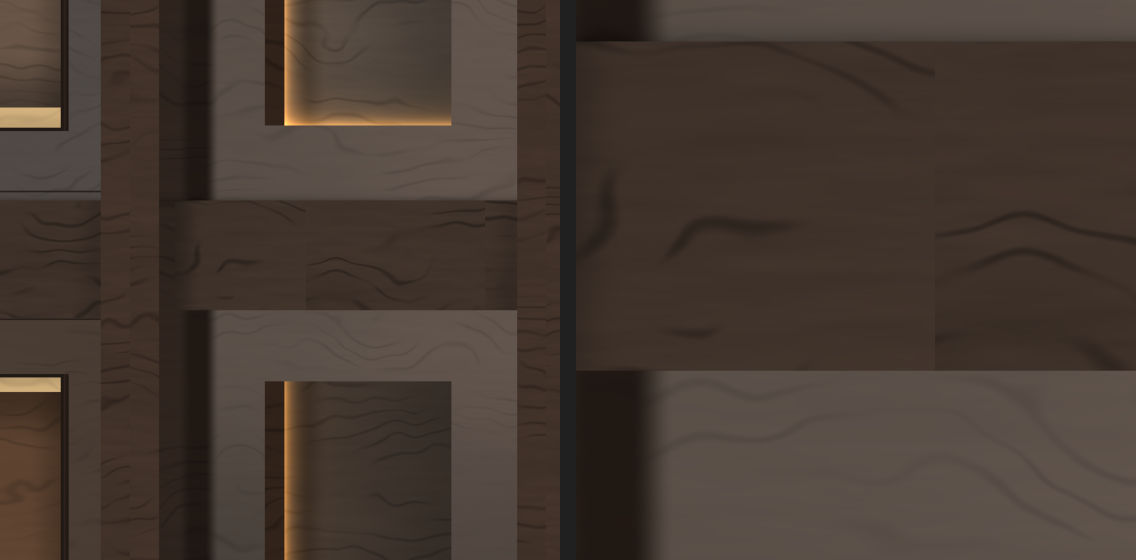
Left: the whole. Right: its middle third, enlarged.
Write a Shadertoy shader that draws this pattern.

```glsl
// Dark timber wall grid of posts and rails around recessed, warmly backlit panels.

const float PITCH = 0.7435;       // post to post
const float POST_WIDTH = 0.104;
const float RAIL_Y = 0.544;
const vec3 TIMBER = vec3(0.245, 0.195, 0.163);
const vec3 SHADE = vec3(0.125, 0.093, 0.075);
const vec3 CREAM = vec3(0.82, 0.69, 0.49);

float hash(vec2 p) {
    p = fract(p * vec2(0.1031, 0.1137));
    p += dot(p, p.yx + 33.33);
    return fract((p.x + p.y) * p.x * 17.0);
}

float noise(vec2 p) {
    vec2 i = floor(p), f = fract(p);
    f = f * f * (3.0 - 2.0 * f);
    return mix(mix(hash(i), hash(i + vec2(1, 0)), f.x),
               mix(hash(i + vec2(0, 1)), hash(i + vec2(1, 1)), f.x), f.y);
}

float fbm(vec2 p) {
    float sum = 0.0, amp = 0.5;
    for (int i = 0; i < 4; i++) {
        sum += amp * noise(p);
        p = p * 2.03 + 7.1;
        amp *= 0.5;
    }
    return sum;
}

// Brightness of horizontal wood grain: fine fibres and broken, wavy veins.
float grain(vec2 p, float seed, float strength) {
    p += seed * vec2(3.7, 5.3) + 20.0;
    float fibre = fbm(p * vec2(14.0, 110.0)) - 0.47;
    float cloud = noise(p * vec2(4.0, 15.0)) - 0.5;
    float phase = p.y * 30.0 + 3.0 * noise(p * vec2(8.0, 10.0)) + 0.5 * noise(p * vec2(28.0, 35.0));
    float vein = 1.0 - smoothstep(0.0, 0.17, abs(fract(phase) - 0.5));
    vein *= smoothstep(0.3, 0.75, noise(p * vec2(9.0, 24.0) + 4.0));
    return 1.0 + strength * (0.55 * fibre + 0.35 * cloud - vein);
}

float above(float x, float edge, float soft) {
    return smoothstep(edge - soft, edge + soft, x);
}

float band(float x, float lo, float hi, float soft) {
    return above(x, lo, soft) * (1.0 - above(x, hi, soft));
}

// Bay with a shadowed reveal and light leaking past the inner edges.
vec3 glowingBay(vec3 col, vec2 p, float u, float v, float upper, float aa) {
    vec3 panel = mix(vec3(0.355, 0.315, 0.285), vec3(0.385, 0.335, 0.305), above(u, 0.45, 0.25));
    col = panel * mix(1.0 - 0.18 * above(0.2, p.y, 0.2), 0.98, upper);
    col *= grain(p, 1.0, 0.09);

    float opening = band(u, 0.293, 0.626, aa) * above(v, mix(0.225, 0.232, upper), aa);
    float side = max(u - 0.328, 0.0);
    float sill = max(v - 0.232, 0.0);
    vec3 back = mix(vec3(0.255, 0.215, 0.185), vec3(0.33, 0.288, 0.255), upper);
    back *= (1.0 - 0.2 * above(u, 0.54, 0.12)) * grain(p, 2.0, 0.17);
    back *= 1.0 - 0.28 * band(side, 0.025, 0.055, 0.022);
    float flicker = 0.8 + 0.4 * noise(p * vec2(30.0, 45.0));
    back += exp(-side / 0.009) * vec3(0.52, 0.34, 0.13);
    back += exp(-side / 0.036) * vec3(0.13, 0.06, 0.0) * flicker;
    back += upper * exp(-sill / 0.010) * vec3(0.46, 0.31, 0.13);
    back += upper * exp(-sill / 0.030) * vec3(0.16, 0.09, 0.02) * flicker;
    vec3 reveal = vec3(0.19, 0.135, 0.10) * grain(p, 3.0, 0.2);
    back = mix(reveal, back, above(u, 0.328, aa));
    return mix(col, back, opening);
}

// Bay with a dark bead around the opening and a pale lit ledge.
vec3 ledgeBay(vec2 p, float u, float v, float upper, float aa) {
    vec3 col = mix(vec3(0.285, 0.235, 0.20), vec3(0.315, 0.29, 0.275), upper);
    col *= grain(p, 4.0, 0.10);
    col = mix(col, SHADE, 0.8 * band(v, 0.1125, 0.1155, aa));

    float rim = mix(0.212, 0.222, upper);
    float bead = above(v, rim, aa) * (1.0 - above(u, 0.686, aa));
    col = mix(col, SHADE * (1.0 + 0.4 * band(u, 0.677, 0.681, 0.002)), bead);

    float start = rim + 0.006;
    float stop = start + mix(0.026, 0.036, upper);
    float inside = above(v, start, aa) * (1.0 - above(u, 0.672, aa));
    vec3 back = mix(vec3(0.37, 0.265, 0.19), vec3(0.41, 0.335, 0.28), upper);
    back *= mix(0.68, 1.0, smoothstep(stop, stop + 0.11, v));
    back *= (1.0 - 0.22 * above(u, 0.645, 0.035)) * grain(p, 5.0, 0.14);
    vec3 ledge = CREAM * mix(0.9, 1.0, smoothstep(start, stop, v)) * grain(p, 6.0, 0.06);
    return mix(col, mix(ledge, back, above(v, stop, aa)), inside);
}

void mainImage(out vec4 fragColor, in vec2 fragCoord) {
    vec2 p = fragCoord / iResolution.xy;
    float aa = 0.75 / iResolution.y;

    // Cells split mid-post, rows mirror about the rail.
    float shifted = p.x - 0.232;
    float bay = floor(shifted / PITCH);
    float u = mod(shifted, PITCH) + 0.5 * POST_WIDTH;
    float v = abs(p.y - RAIL_Y);
    float upper = step(RAIL_Y, p.y);
    bool ledged = mod(bay, 2.0) > 0.5;

    vec3 col = ledged ? ledgeBay(p, u, v, upper, aa)
                      : glowingBay(TIMBER, p, u, v, upper, aa);

    // Deep side of the post and the shadow it casts.
    vec3 flank = mix(vec3(0.18, 0.138, 0.115), SHADE, above(u, 0.150, 0.012)) * grain(p, 7.0, 0.16);
    col = mix(flank, col, above(u, 0.199, 0.013));

    // Rail built from jointed planks.
    float railHalf = ledged ? mix(0.112, 0.098, upper) : 0.098;
    float plank = floor((p.x - 0.228) / 0.319);
    vec3 rail = TIMBER * grain(p, plank + 11.0, 0.27) * (0.96 + 0.08 * hash(vec2(plank + 9.0, 2.0)));
    rail *= mix(0.72, 1.0, above(u, 0.155, 0.03)) * (1.0 - 0.12 * above(u, 0.71, 0.03));
    float onRail = (1.0 - above(v, railHalf, aa)) * above(u, 0.1325, aa);
    col *= 1.0 - 0.22 * exp(-abs(v - railHalf) / 0.006) * upper;
    col = mix(col, rail, onRail);

    // Posts stand in front.
    float board = floor(p.y / 0.37);
    vec3 post = TIMBER * vec3(1.04, 1.0, 0.98) * grain(p, board + bay * 2.0 + 17.0, 0.22);
    col = mix(post, col, band(u, POST_WIDTH, PITCH, aa));

    fragColor = vec4(clamp(col, 0.0, 1.0), 1.0);
}
```
